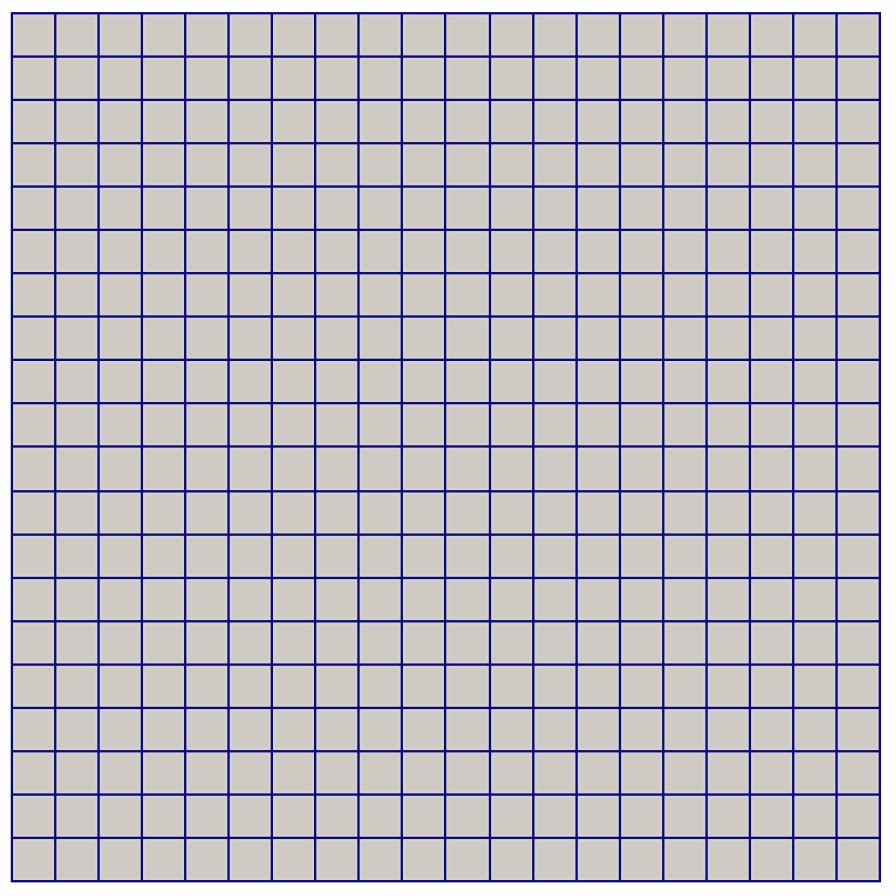
Reproduce this pattern procedurally as a WebGL 2 fragment shader.

```glsl
#version 300 es
precision highp float;
// A 20 by 20 sheet of warm grey squares ruled in navy on a white margin.
// Each axis is folded to its nearest rule; box coverage smooths the edges,
// and a faint pale rim lies along the sides of every rule.

uniform vec2 u_resolution;
out vec4 fragColor;

const float CELLS = 20.0;
const float PITCH = 0.04835;          // spacing of the rules
const float MIDDLE_GAP = 0.0017;      // extra width of the cell past the middle
const float LINE_WIDTH = 0.0026;
const float RIM_WIDTH = 0.0026;
const vec2 GRID_ORIGIN = vec2(0.0133, 0.0148);  // first rules, from top left

const vec3 WHITE = vec3(0.995);
const vec3 WARM_GREY = vec3(0.812, 0.798, 0.77);
const vec3 PALE_RIM = vec3(0.85, 0.84, 0.82);
const vec3 NAVY = vec3(0.03, 0.03, 0.505);

// Share of a pixel, centred at distance d, that a band covers.
vec2 bandCoverage(vec2 d, float width, vec2 pixel) {
  vec2 halfBand = vec2(0.5 * width);
  vec2 overlap = min(d + 0.5 * pixel, halfBand) - max(d - 0.5 * pixel, -halfBand);
  return clamp(overlap / pixel, 0.0, 1.0);
}

// Close up the wider middle cell so that the pitch is even.
vec2 evenOut(vec2 p) {
  float gapCentre = 10.5 * PITCH + 0.5 * MIDDLE_GAP;
  return p - MIDDLE_GAP * step(gapCentre, p);
}

vec2 ruleDistance(vec2 p) {
  vec2 nearest = clamp(floor(p / PITCH + 0.5), 0.0, CELLS);
  return abs(p - nearest * PITCH);
}

// Soft mask of the sheet, including the outer half of its border rules.
float sheetMask(vec2 p, vec2 pixel) {
  float halfSize = 0.5 * CELLS * PITCH;
  vec2 inset = halfSize + 0.5 * LINE_WIDTH - abs(p - halfSize);
  vec2 mask = clamp(inset / pixel + 0.5, 0.0, 1.0);
  return mask.x * mask.y;
}

void main() {
  vec2 pixel = 1.0 / u_resolution;
  vec2 uv = gl_FragCoord.xy * pixel;
  vec2 p = evenOut(vec2(uv.x, 1.0 - uv.y) - GRID_ORIGIN);
  vec2 d = ruleDistance(p);

  // Cell fill with its pale rim
  vec2 rim = bandCoverage(d, LINE_WIDTH + 2.0 * RIM_WIDTH, pixel);
  vec3 sheet = mix(WARM_GREY, PALE_RIM, 0.6 * max(rim.x, rim.y));

  // Navy rules in both directions
  vec2 rule = bandCoverage(d, LINE_WIDTH, pixel);
  float ink = 1.0 - (1.0 - rule.x) * (1.0 - rule.y);
  sheet = mix(sheet, NAVY, ink);

  // White margin; border rules are already smoothed by their own coverage
  float mask = sheetMask(p, pixel);
  vec2 outside = step(p, vec2(0.0)) + step(vec2(CELLS * PITCH), p);
  float onEdge = max(outside.x, outside.y);
  vec3 edge = mix(WHITE, NAVY, min(ink, mask));
  fragColor = vec4(mix(sheet, edge, onEdge), 1.0);
}
```
